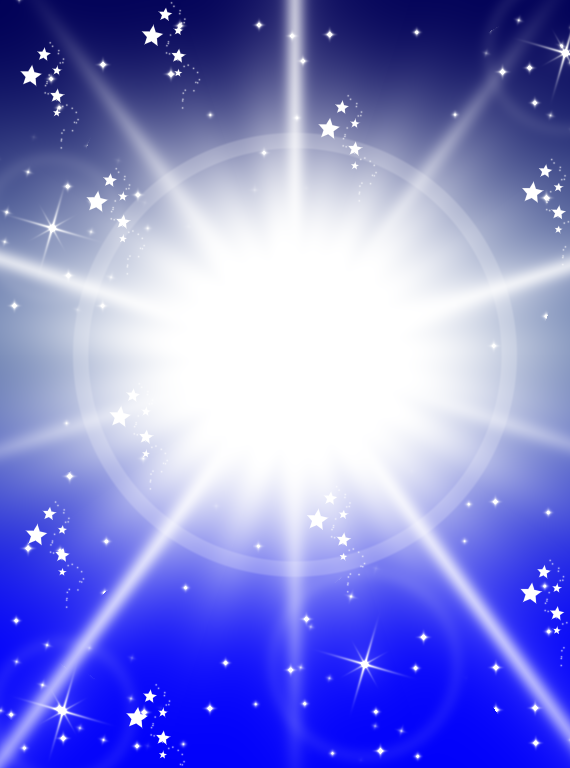
This background is drawn by a WebGL 1 fragment shader. Its source:

```glsl
precision highp float;
// Radiant white burst with ten beams and a halo ring over a blue sky of stars and sparkles.

uniform vec2 u_resolution;

#define NAVY vec3(0.0, 0.0, 0.34)
#define HAZE vec3(0.36, 0.45, 0.66)
#define ELECTRIC vec3(0.0, 0.0, 0.98)
#define BURST vec2(0.384, 0.538)
#define CORE_RADIUS 0.125
#define GLOW_WIDTH 0.18
#define RING_RADIUS 0.279
#define BEAM_STEP 0.628319
#define BEAM_WIDTH 0.013
#define TWINKLE_CELL 0.052
#define FLARE_TILT 0.28

float hash(vec2 p) {
  return fract(sin(dot(p, vec2(12.71, 78.23))) * 4375.5);
}

vec2 rotate(vec2 p, float a) {
  return mat2(cos(a), sin(a), -sin(a), cos(a)) * p;
}

// Four tapered arms around a soft core
float glint(vec2 p, float size, float thickness) {
  vec2 taper = max(1.0 - abs(p) / size, 0.0);
  vec2 thin = exp(-p * p / (thickness * thickness));
  float core = exp(-dot(p, p) / (5.0 * thickness * thickness));
  return core + dot(taper * taper, thin.yx);
}

// Five-pointed star with its first tip upwards
float star(vec2 p, float size, float pixel) {
  float a = mod(atan(p.x, p.y) + 0.628319, 1.256637) - 0.628319;
  vec2 q = length(p) * vec2(cos(a), abs(sin(a)));
  vec2 edge = size * (0.48 * vec2(0.809, 0.588) - vec2(1.0, 0.0));
  vec2 normal = normalize(vec2(edge.y, -edge.x));
  return 1.0 - smoothstep(-pixel, pixel, dot(q - vec2(size, 0.0), normal));
}

// Five stars with a winding trail of dust
float starCluster(vec2 p, float pixel) {
  if (abs(p.x - 0.025) > 0.06 || abs(p.y + 0.025) > 0.09) return 0.0;
  vec3 parts[5]; // offset, size
  parts[0] = vec3(0.0, 0.0, 0.0145);
  parts[1] = vec3(0.017, 0.028, 0.009);
  parts[2] = vec3(0.034, 0.007, 0.006);
  parts[3] = vec3(0.034, -0.026, 0.0095);
  parts[4] = vec3(0.034, -0.048, 0.005);
  float light = 0.0;
  for (int i = 0; i < 5; i++)
    light = max(light, star(rotate(p - parts[i].xy, 0.12), parts[i].z, pixel));
  for (int i = 0; i < 30; i++) {
    float t = float(i) / 29.0;
    vec2 dust = vec2(0.022 + 0.03 * t + 0.014 * sin(t * 11.0), 0.04 - 0.13 * t);
    dust += 0.008 * (vec2(hash(vec2(t, 1.0)), hash(vec2(t, 2.0))) - 0.5);
    vec2 d = (p - dust) / 0.0012;
    light = max(light, 0.6 * exp(-dot(d, d)));
  }
  return light;
}

// One small glint in some cells of a grid
float twinkles(vec2 p, float share, float seed) {
  vec2 cell = floor(p / TWINKLE_CELL);
  vec2 jitter = vec2(hash(cell + seed), hash(cell + seed + 7.3)) - 0.5;
  vec2 q = p - (cell + 0.5 + 0.5 * jitter) * TWINKLE_CELL;
  float power = hash(cell + seed + 3.1);
  float lit = step(hash(cell + seed + 5.7), share);
  return lit * (0.35 + 0.65 * power) * glint(q, 0.007 + 0.006 * power, 0.0016);
}

void main() {
  float pixel = 0.7 / u_resolution.y;
  vec2 p = (gl_FragCoord.xy - 0.5 * u_resolution) / u_resolution.y + vec2(0.371, 0.5);
  vec2 v = p - BURST;
  float r = length(v);
  float angle = atan(v.x, v.y);

  // Sky
  vec3 color = mix(HAZE, NAVY, smoothstep(0.56, 1.0, p.y));
  color = mix(ELECTRIC, color, smoothstep(0.12, 0.56, p.y));

  // Central glow with faint angular streaks
  float streaks = 0.006 * (sin(angle * 14.0) + sin(angle * 23.0 + 1.0));
  float spread = max(length(v * vec2(0.91, 1.0)) + streaks - CORE_RADIUS, 0.0) / GLOW_WIDTH;
  color = mix(color, vec3(1.0), exp(-spread * spread));

  // Beams, alternately strong and weak
  float index = floor(angle / BEAM_STEP + 0.5);
  float weak = mod(abs(index), 2.0);
  float side = abs(r * sin(angle - index * BEAM_STEP));
  float beam = 0.55 * exp(-pow(side / BEAM_WIDTH, 2.0)) + 0.25 * exp(-side / 0.035);
  beam *= mix(1.0, 0.65, weak) * exp(-pow(r / mix(0.85, 0.47, weak), 4.0));
  color = mix(color, vec3(1.0), beam);

  // Halo ring
  float ring = 1.0 - smoothstep(0.008, 0.012, abs(r - RING_RADIUS));
  color = mix(color, vec3(1.0), 0.19 * ring);

  // Large flares: position and radius of their faint circles
  vec3 flares[4];
  flares[0] = vec3(0.736, 0.931, 0.10);
  flares[1] = vec3(0.068, 0.703, 0.09);
  flares[2] = vec3(0.475, 0.135, 0.12);
  flares[3] = vec3(0.082, 0.074, 0.09);
  float light = 0.0;
  float nearFlare = 0.0;
  for (int i = 0; i < 4; i++) {
    vec2 q = rotate(p - flares[i].xy, FLARE_TILT);
    float d = length(q);
    light += glint(q, 0.075, 0.0017) + 0.6 * glint(rotate(q, 0.785), 0.04, 0.0014);
    light += 0.25 * exp(-d / 0.012) + 0.07 * exp(-pow((d - flares[i].z) / 0.011, 2.0));
    nearFlare = max(nearFlare, 1.0 - smoothstep(0.07, 0.14, d));
  }

  // Scattered twinkles, gathered in loose drifts
  float drift = 0.36 + 0.16 * sin(p.x * 17.0 + 2.0 * sin(p.y * 9.0)) + 0.1 * sin(p.y * 23.0);
  light += twinkles(p, drift, 1.0) * smoothstep(0.2, 0.29, r);
  light += 0.5 * nearFlare * twinkles(rotate(p, FLARE_TILT), 0.6, 4.0);

  // Star clusters, an upper and a lower one in each column
  vec4 columns[5];
  columns[0] = vec4(0.040, 0.901, 0.047, 0.303);
  columns[1] = vec4(0.198, 0.953, 0.156, 0.457);
  columns[2] = vec4(0.126, 0.737, 0.178, 0.065);
  columns[3] = vec4(0.428, 0.832, 0.413, 0.323);
  columns[4] = vec4(0.693, 0.749, 0.691, 0.227);
  for (int i = 0; i < 5; i++) {
    light += starCluster(p - columns[i].xy, pixel) + starCluster(p - columns[i].zw, pixel);
  }

  gl_FragColor = vec4(mix(color, vec3(1.0), clamp(light, 0.0, 1.0)), 1.0);
}
```
